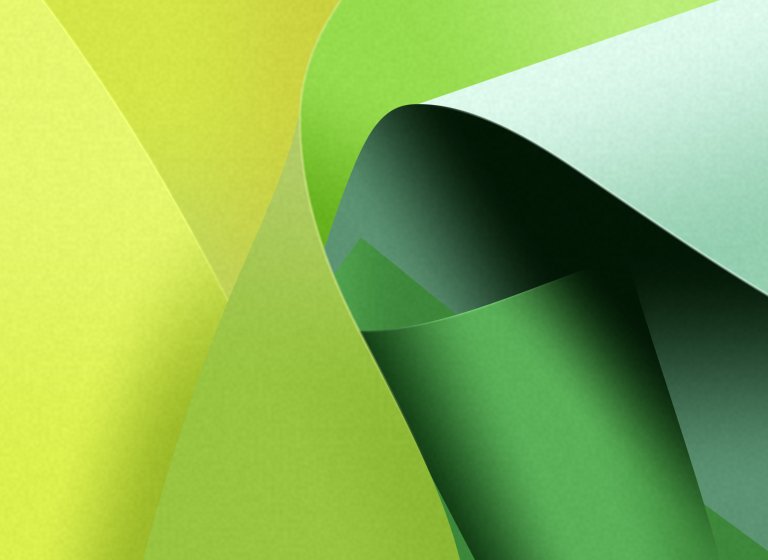
Write a WebGL 1 fragment shader that draws this background.

```glsl
precision highp float;
// Overlapping curled paper sheets in yellow, lime, green and mint.
// Each sheet is bounded by cubic Hermite edges, shaded by smooth gradients,
// and painted back to front; gradient noise adds a faint paper grain.

uniform vec2 u_resolution;

const vec2 SPACE = vec2(7.68, 5.62);   // design space, y pointing down
const vec3 LEMON = vec3(0.90, 0.965, 0.43);
const vec3 YELLOW = vec3(0.83, 0.90, 0.28);
const vec3 OLIVE = vec3(0.61, 0.73, 0.16);
const vec3 LIME = vec3(0.60, 0.77, 0.25);
const vec3 LIME_PALE = vec3(0.70, 0.80, 0.40);
const vec3 BRIGHT = vec3(0.59, 0.86, 0.30);
const vec3 BRIGHT_PALE = vec3(0.73, 0.93, 0.47);
const vec3 BRIGHT_DEEP = vec3(0.40, 0.69, 0.11);
const vec3 MINT_LIGHT = vec3(0.87, 0.98, 0.93);
const vec3 MINT_MID = vec3(0.58, 0.81, 0.69);
const vec3 MINT_SHADE = vec3(0.36, 0.58, 0.45);
const vec3 LEAF = vec3(0.35, 0.69, 0.34);
const vec3 LEAF_SHADE = vec3(0.24, 0.53, 0.23);
const vec3 LEAF_DARK = vec3(0.05, 0.21, 0.06);
const vec3 DEEP = vec3(0.01, 0.09, 0.02);
const float GRAIN_SCALE = 24.0;
const float GRAIN_AMOUNT = 0.022;
const float RIM_WIDTH = 0.018;

float pixel;

float cover(float d) { return smoothstep(-pixel, pixel, d); }

float rim(float d) { return 1.0 - smoothstep(0.0, RIM_WIDTH + pixel, abs(d)); }

// Signed distance to a Hermite curve across(along), straight past its ends.
float edge(float along, float across, vec2 a, vec2 b, float slopeA, float slopeB) {
  float h = b.x - a.x;
  float s = clamp((along - a.x) / h, 0.0, 1.0);
  float chord = (b.y - a.y) / h;
  float c2 = 3.0 * chord - 2.0 * slopeA - slopeB;
  float c3 = slopeA + slopeB - 2.0 * chord;
  float slope = slopeA + s * (2.0 * c2 + 3.0 * c3 * s);
  float value = a.y + h * s * (slopeA + s * (c2 + c3 * s));
  value += slope * (along - a.x - h * s);
  return (across - value) / sqrt(1.0 + slope * slope);
}

// Signed distance to a line through a point; positive below it.
float below(vec2 p, vec2 a, float slope) {
  return (p.y - a.y - slope * (p.x - a.x)) / sqrt(1.0 + slope * slope);
}

float ribbonRight(vec2 p) {
  if (p.y < 1.2) return edge(p.y, p.x, vec2(0.0, 3.41), vec2(1.2, 3.0), -0.7, 0.0);
  if (p.y < 3.32) return edge(p.y, p.x, vec2(1.2, 3.0), vec2(3.32, 3.59), 0.0, 0.52);
  return edge(p.y, p.x, vec2(3.32, 3.59), vec2(5.62, 4.6), 0.52, 0.25);
}

float ribbonLeft(vec2 p) {
  if (p.y < 3.02) return edge(p.y, p.x, vec2(1.1, 3.0), vec2(3.02, 2.28), -0.2, -0.41);
  return edge(p.y, p.x, vec2(3.02, 2.28), vec2(5.62, 1.43), -0.41, -0.27);
}

float mintArch(vec2 p) {
  if (p.x < 3.65) return edge(p.x, p.y, vec2(3.25, 2.47), vec2(3.65, 1.43), -3.0, -1.9);
  if (p.x < 4.18) return edge(p.x, p.y, vec2(3.65, 1.43), vec2(4.18, 1.045), -1.9, 0.0);
  if (p.x < 5.8) return edge(p.x, p.y, vec2(4.18, 1.045), vec2(5.8, 1.72), 0.0, 0.68);
  return edge(p.x, p.y, vec2(5.8, 1.72), vec2(7.68, 2.96), 0.68, 0.6);
}

vec2 gradient(vec2 cell) {
  float a = 6.2832 * fract(sin(dot(cell, vec2(127.1, 311.7))) * 43758.5);
  return vec2(cos(a), sin(a));
}

float gradientNoise(vec2 p) {
  vec2 i = floor(p), f = fract(p), w = f * f * (3.0 - 2.0 * f), e = vec2(1.0, 0.0);
  float top = mix(dot(gradient(i), f), dot(gradient(i + e), f - e), w.x);
  float bottom = mix(dot(gradient(i + e.yx), f - e.yx), dot(gradient(i + 1.0), f - 1.0), w.x);
  return mix(top, bottom, w.y);
}

void main() {
  vec2 uv = gl_FragCoord.xy / u_resolution;
  vec2 p = vec2(uv.x, 1.0 - uv.y) * SPACE;
  pixel = 0.75 * SPACE.x / u_resolution.x;
  float right = ribbonRight(p), left = ribbonLeft(p), arch = mintArch(p);

  // Bright green backdrop
  vec3 color = mix(BRIGHT, BRIGHT_PALE, smoothstep(3.8, 6.6, p.x - 0.4 * p.y));
  color = mix(color, BRIGHT_DEEP, smoothstep(0.5, 2.4, p.y - 0.5 * (p.x - 3.1)));

  // Mint sheet: lit outside, then its shadowed inside
  float mintTop = below(p, vec2(4.18, 1.045), -0.346);
  vec3 mint = mix(MINT_LIGHT, MINT_MID, smoothstep(0.0, 2.5, mintTop));
  color = mix(color, mint, cover(mintTop) * cover(p.x - 4.05));
  float depth = 0.8 * (p.x - 3.5) - 0.5 * (p.y - 2.2);
  float light = (1.0 - smoothstep(0.0, 1.4, depth)) * (1.0 - smoothstep(3.3, 3.6, p.y));
  light += smoothstep(2.5, 5.0, p.y) * smoothstep(5.8, 6.6, p.x);
  color = mix(color, mix(DEEP, MINT_SHADE, light), cover(arch));
  color = mix(color, MINT_LIGHT, 0.6 * rim(arch) * smoothstep(4.2, 4.9, p.x));

  // Green corners behind the roll
  float corner = min(below(p, vec2(3.61, 2.38), 0.815), below(p, vec2(3.61, 2.38), -1.39));
  vec3 cornerColor = mix(LEAF, LEAF_SHADE, smoothstep(2.9, 4.1, p.x));
  color = mix(color, cornerColor, cover(corner) * cover(5.0 - p.x));
  color = mix(color, LEAF_SHADE, cover(below(p, vec2(7.03, 5.05), 0.74)) * cover(p.x - 6.8));

  // Green roll
  float rollTop = edge(p.x, p.y, vec2(3.59, 3.32), vec2(5.8, 2.72), 0.0, -0.36);
  float rollLeft = edge(p.y, p.x, vec2(3.32, 3.554), vec2(5.62, 4.75), 0.52, 0.52);
  float rollRight = -edge(p.y, p.x, vec2(2.7, 6.3), vec2(5.62, 7.2), 0.3, 0.27);
  float across = rollLeft / max(rollLeft + rollRight, 0.01);
  vec3 roll = mix(LEAF_DARK, LEAF, smoothstep(-0.08, 0.42, across));
  roll = mix(roll, LEAF_SHADE, smoothstep(0.6, 1.0, across));
  float shadow = 0.75 * (p.x - 6.1) - 0.65 * (p.y - 2.9);
  roll = mix(roll, DEEP, smoothstep(-1.1, 0.05, shadow));
  roll += 0.12 * rim(rollTop) * (1.0 - smoothstep(4.8, 5.8, p.x));
  color = mix(color, roll, cover(min(rollTop, min(rollLeft, rollRight))));

  // Yellow sheets on the left
  vec3 yellow = mix(YELLOW, LIME_PALE, smoothstep(0.8, 3.4, p.y) * 0.75);
  yellow = mix(yellow, vec3(0.78, 0.79, 0.24), smoothstep(1.6, 3.3, p.x) * 0.7);
  float fold = edge(p.y, p.x, vec2(0.0, 0.43), vec2(3.02, 2.28), 0.75, 0.5);
  vec3 lemon = mix(LEMON, vec3(0.86, 0.94, 0.30), smoothstep(1.5, 5.0, p.y));
  lemon = mix(lemon, OLIVE, smoothstep(-1.1, 0.05, left) * smoothstep(1.2, 4.6, p.y));
  yellow = mix(yellow, lemon, cover(-fold));
  yellow += 0.05 * rim(fold);

  // Lime ribbon in front
  vec3 lime = mix(LIME_PALE, LIME, smoothstep(1.2, 4.0, p.y));
  lime -= 0.05 * smoothstep(-1.3, 0.0, right) * smoothstep(2.5, 5.0, p.y);
  yellow = mix(yellow, lime, cover(left) * smoothstep(0.95, 1.15, p.y));
  color = mix(color, yellow, cover(-right));
  color = mix(color, vec3(0.82, 0.91, 0.52), 0.6 * rim(right) * (1.0 - smoothstep(3.0, 5.0, p.y)));

  // Paper grain
  float grain = gradientNoise(p * GRAIN_SCALE) + 0.5 * gradientNoise(p * GRAIN_SCALE * 0.37);
  color += GRAIN_AMOUNT * grain * (0.3 + color.g);
  gl_FragColor = vec4(clamp(color, 0.0, 1.0), 1.0);
}
```
